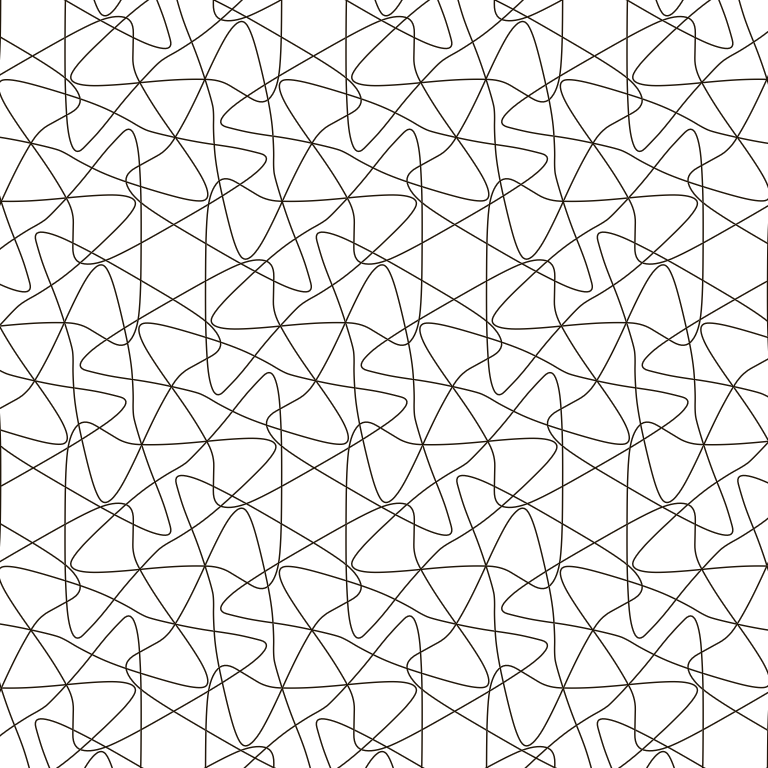
Give the GLSL for this pattern, as a WebGL 1 fragment shader.

```glsl
precision highp float;
// Thin dark closed loops, six around each centre of a hexagonal lattice, interlaced on white.

uniform vec2 u_resolution;

const float CANVAS = 1152.0;                  // drawing units per canvas height
const float PERIOD = 421.5;                   // lattice spacing
const float HALF_WIDTH = 1.1;
const vec2 ROTATION_CENTRE = vec2(260.0, 759.0);
const vec2 LOOP_CENTRE = vec2(200.0, -40.0);  // keeps one loop inside one lattice cell
const vec3 PAPER = vec3(1.0);
const vec3 INK = vec3(0.125, 0.085, 0.035);

float segmentDistance(vec2 p, vec2 a, vec2 b) {
  vec2 ap = p - a;
  vec2 ab = b - a;
  return length(ap - ab * clamp(dot(ap, ab) / dot(ab, ab), 0.0, 1.0));
}

// Distance to a quadratic curve, walked in short chords
float arcDistance(vec2 p, vec2 a, vec2 corner, vec2 b) {
  float reach = max(distance(a, corner), distance(b, corner)) + 8.0;
  if (distance(p, corner) > reach) return CANVAS;
  float d = CANVAS;
  vec2 previous = a;
  for (int i = 1; i <= 7; i++) {
    float t = float(i) / 7.0;
    vec2 current = mix(mix(a, corner, t), mix(corner, b, t), t);
    d = min(d, segmentDistance(p, previous, current));
    previous = current;
  }
  return d;
}

// Rounds the current corner, then moves the pen on towards the next one
void roundTo(vec2 p, vec2 next, inout vec2 pen, inout vec2 corner, inout float d) {
  vec2 end = 0.5 * (corner + next);
  d = min(d, arcDistance(p, pen, corner, end));
  pen = end;
  corner = next;
}

float loopDistance(vec2 p) {
  vec2 first = vec2(48.0, -60.0);
  vec2 pen = vec2(48.5, -90.0);
  vec2 corner = first;
  float d = CANVAS;
  // straight side and upper bend
  roundTo(p, vec2(49.0, 65.0), pen, corner, d);
  roundTo(p, vec2(57.0, 110.0), pen, corner, d);
  roundTo(p, vec2(77.0, 130.0), pen, corner, d);
  roundTo(p, vec2(112.0, 109.0), pen, corner, d);
  roundTo(p, vec2(140.0, 92.0), pen, corner, d);
  // flat side and right tip
  roundTo(p, vec2(178.0, 90.5), pen, corner, d);
  roundTo(p, vec2(225.0, 92.5), pen, corner, d);
  roundTo(p, vec2(300.0, 100.0), pen, corner, d);
  roundTo(p, vec2(347.0, 101.0), pen, corner, d);
  roundTo(p, vec2(368.0, 92.0), pen, corner, d);
  roundTo(p, vec2(358.0, 72.0), pen, corner, d);
  // slanted side with a slight kink
  roundTo(p, vec2(325.0, 38.0), pen, corner, d);
  roundTo(p, vec2(265.0, -17.0), pen, corner, d);
  roundTo(p, vec2(222.0, -46.0), pen, corner, d);
  roundTo(p, vec2(198.0, -59.0), pen, corner, d);
  roundTo(p, vec2(185.0, -69.0), pen, corner, d);
  roundTo(p, vec2(140.0, -118.0), pen, corner, d);
  // lower tip, back to the straight side
  roundTo(p, vec2(105.0, -163.0), pen, corner, d);
  roundTo(p, vec2(86.0, -184.0), pen, corner, d);
  roundTo(p, vec2(65.0, -205.0), pen, corner, d);
  roundTo(p, vec2(53.0, -178.0), pen, corner, d);
  roundTo(p, vec2(49.0, -120.0), pen, corner, d);
  roundTo(p, first, pen, corner, d);
  return d;
}

// Offset from the nearest point of the hexagonal lattice
vec2 hexRepeat(vec2 p, float period) {
  vec2 size = period * vec2(1.0, sqrt(3.0));
  vec2 a = mod(p + 0.5 * size, size) - 0.5 * size;
  vec2 b = mod(p, size) - 0.5 * size;
  return dot(a, a) < dot(b, b) ? a : b;
}

vec2 turnSixth(vec2 p) {
  float s = 0.5 * sqrt(3.0);
  return vec2(0.5 * p.x - s * p.y, s * p.x + 0.5 * p.y);
}

void main() {
  float pixel = CANVAS / u_resolution.y;
  vec2 p = gl_FragCoord.xy * pixel - ROTATION_CENTRE;

  // six rotated copies of the loop
  float d = CANVAS;
  for (int i = 0; i < 6; i++) {
    d = min(d, loopDistance(hexRepeat(p - LOOP_CENTRE, PERIOD) + LOOP_CENTRE));
    p = turnSixth(p);
  }

  float coverage = clamp(0.5 + (HALF_WIDTH - d) / pixel, 0.0, 1.0);
  gl_FragColor = vec4(mix(PAPER, INK, coverage), 1.0);
}
```
